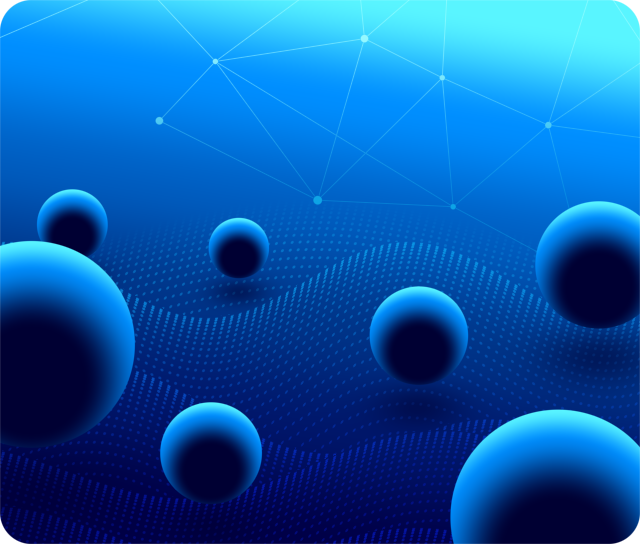
Write a Shadertoy shader that draws this background.

```glsl
// Glossy spheres floating over folded sheets of dots, below a web of thin lines.
// The sheets are cosine crests whose rows bunch up towards the top edge;
// spheres are offset radial gradients, and the web is a list of node pairs.

const vec3 NAVY = vec3(0.0, 0.0, 0.20);
const vec3 BLUE = vec3(0.0, 0.56, 1.0);
const vec3 CYAN = vec3(0.35, 0.96, 1.0);

// Centre and radius, back to front
const vec3 SPHERES[7] = vec3[](
    vec3(0.133, 0.587, 0.065), vec3(0.058, 0.367, 0.190), vec3(0.439, 0.544, 0.0555),
    vec3(0.770, 0.383, 0.0905), vec3(0.388, 0.167, 0.0935), vec3(1.101, 0.513, 0.117),
    vec3(1.026, 0.049, 0.198));

// Base height, slope, amplitude, frequency of each crest
const vec4 CRESTS[5] = vec4[](
    vec4(0.590, 0.0, 0.05, 5.0), vec4(0.487, 0.0, 0.07, 8.5), vec4(0.305, -0.14, 0.055, 8.5),
    vec4(0.130, 0.03, 0.055, 7.0), vec4(0.030, -0.05, 0.04, 8.0));
// Peak position and fade-in depth of each crest
const vec2 PEAKS[5] = vec2[](
    vec2(0.58, 0.10), vec2(0.75, 0.004), vec2(0.20, 0.004), vec2(0.80, 0.004), vec2(0.0, 0.004));

// The first seven nodes carry a disc; the rest only end a line
const float NODE_RADII[7] = float[](0.005, 0.007, 0.005, 0.006, 0.007, 0.008, 0.005);
const vec2 NODES[21] = vec2[](
    vec2(0.396, 0.887), vec2(0.670, 0.929), vec2(0.813, 0.857), vec2(1.008, 0.770),
    vec2(0.293, 0.778), vec2(0.584, 0.632), vec2(0.833, 0.620), vec2(0.997, 0.532),
    vec2(1.046, 0.617), vec2(1.178, 0.747), vec2(1.081, 1.0), vec2(1.178, 0.885),
    vec2(0.291, 1.0), vec2(0.549, 1.0), vec2(0.663, 1.0), vec2(0.752, 1.0),
    vec2(0.821, 1.0), vec2(0.0, 0.931), vec2(0.161, 1.0), vec2(1.127, 1.0), vec2(1.178, 0.923));
const ivec2 LINKS[24] = ivec2[](
    ivec2(0, 1), ivec2(0, 4), ivec2(0, 5), ivec2(0, 6), ivec2(4, 5), ivec2(1, 5),
    ivec2(1, 2), ivec2(2, 5), ivec2(2, 3), ivec2(2, 6), ivec2(3, 6), ivec2(5, 6),
    ivec2(6, 7), ivec2(3, 8), ivec2(3, 9), ivec2(3, 10), ivec2(3, 11), ivec2(0, 12),
    ivec2(0, 13), ivec2(1, 14), ivec2(1, 15), ivec2(2, 16), ivec2(17, 18), ivec2(19, 20));

float coverage(float dist, float soft) { return 1.0 - smoothstep(-soft, soft, dist); }

float segmentDistance(vec2 p, vec2 a, vec2 b) {
    vec2 ab = b - a;
    return length(p - a - ab * clamp(dot(p - a, ab) / dot(ab, ab), 0.0, 1.0));
}

float roundedBox(vec2 p, vec2 halfSize, float radius) {
    vec2 q = abs(p) - halfSize + radius;
    return length(max(q, 0.0)) + min(max(q.x, q.y), 0.0) - radius;
}

// Slightly tilted gradient from cyan through blue to navy
vec3 backdrop(vec2 p) {
    float depth = 1.0 - p.y - 0.16 * (p.x - 0.59);
    vec3 col = mix(CYAN, BLUE, smoothstep(-0.02, 0.18, depth));
    col = mix(col, vec3(0.0, 0.37, 0.76), smoothstep(0.16, 0.40, depth));
    col = mix(col, vec3(0.0, 0.21, 0.54), smoothstep(0.36, 0.60, depth));
    col = mix(col, vec3(0.0, 0.09, 0.42), smoothstep(0.56, 0.80, depth));
    return mix(col, vec3(0.0, 0.0, 0.28), smoothstep(0.76, 1.0, depth));
}

float crestHeight(float x, vec4 crest, float peak) {
    return crest.x + crest.y * x + crest.z * cos((x - peak) * crest.w);
}

// Dots on one sheet; rows follow the crest and widen with depth
float sheetDots(vec2 p, float depth, float soft) {
    const float rowDensity = 43.0;
    const float columnStep = 0.0145;
    float root = sqrt(max(depth, 0.0));
    vec2 grid = vec2((p.x + 0.25 * depth) / columnStep, root * rowDensity);
    vec2 spacing = vec2(columnStep, 2.0 * root / rowDensity);
    return coverage(length((fract(grid) - 0.5) * spacing) - 0.0026, soft);
}

// Nearer sheets hide the ones behind them
float dotSheets(vec2 p, float soft) {
    float dots = 0.0;
    for (int i = 0; i < 5; i++) {
        float depth = crestHeight(p.x, CRESTS[i], PEAKS[i].x) - p.y;
        float fade = smoothstep(0.0, PEAKS[i].y, depth);
        float light = 0.42 + 0.4 * exp(-max(depth, 0.0) * 40.0);
        dots = mix(dots, sheetDots(p, depth, soft) * light * fade, step(0.0, depth));
    }
    return dots;
}

float groundShadow(vec2 p, vec3 ball) {
    vec2 q = (p - ball.xy + vec2(0.0, 1.45 * ball.z)) / (ball.z * vec2(1.0, 0.5));
    return 0.55 * exp(-dot(q, q) * 1.3);
}

// Dark core sits low, so the rim glows most at the top
vec3 sphereColor(vec2 q) {
    float d = length(q + vec2(0.0, 0.35));
    vec3 col = mix(NAVY, BLUE, smoothstep(0.5, 1.16, d));
    return mix(col, CYAN, smoothstep(1.06, 1.36, d));
}

void mainImage(out vec4 fragColor, in vec2 fragCoord) {
    vec2 p = fragCoord / iResolution.y;
    vec2 halfSize = 0.5 * iResolution.xy / iResolution.y;
    float soft = 0.8 / iResolution.y;

    // Sheets and shadows
    vec3 col = backdrop(p);
    vec3 dotColor = mix(vec3(0.02, 0.10, 0.75), vec3(0.05, 0.66, 0.95), smoothstep(0.05, 0.55, p.y));
    col = mix(col, dotColor, dotSheets(p, soft));
    for (int i = 0; i < 7; i++) col = mix(col, NAVY, groundShadow(p, SPHERES[i]));

    // Web of lines and discs
    float height = smoothstep(0.6, 0.95, p.y);
    vec3 webColor = mix(vec3(0.05, 0.68, 0.92), vec3(0.65, 1.0, 1.0), height);
    float web = 0.0;
    for (int i = 0; i < 24; i++) {
        float d = segmentDistance(p, NODES[LINKS[i].x], NODES[LINKS[i].y]);
        web = max(web, coverage(d - 0.0007, soft) * mix(0.4, 0.6, height));
    }
    for (int i = 0; i < 7; i++)
        web = max(web, 0.85 * coverage(length(p - NODES[i]) - NODE_RADII[i], soft));
    col = mix(col, webColor, web);

    // Spheres, then the rounded white frame
    for (int i = 0; i < 7; i++) {
        vec2 offset = p - SPHERES[i].xy;
        float inside = coverage(length(offset) - SPHERES[i].z, soft);
        col = mix(col, sphereColor(offset / SPHERES[i].z), inside);
    }
    col = mix(vec3(1.0), col, coverage(roundedBox(p - halfSize, halfSize, 0.058), soft));
    fragColor = vec4(col, 1.0);
}
```
